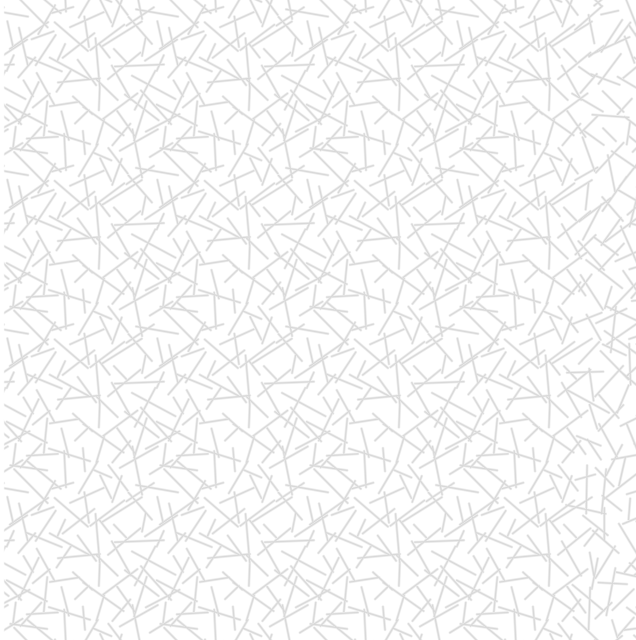
A Shadertoy shader for this pattern:

```glsl
// Pale grey pick-up sticks scattered on white. One thin straight stroke sits in
// each jittered cell; an 8 x 9 block of cells repeats as a tile, except for a
// free strip at the right. The nearest stroke gives the shade.

vec4 hash4(vec2 p) {
    vec4 q = fract(p.xyxy * vec4(0.1031, 0.1030, 0.0973, 0.1099) + 0.37);
    q += dot(q, q.wzxy + 33.33);
    return fract((q.xxyz + q.yzzw) * q.zywx);
}

float segmentDistance(vec2 p, vec2 axis, float halfLength) {
    float along = clamp(dot(p, axis), -halfLength, halfLength);
    return length(p - axis * along);
}

// Distance to the closest stroke among the surrounding cells
float strokeDistance(vec2 p) {
    const vec2 cellSize = vec2(0.0293, 0.02753);
    vec2 home = floor(p / cellSize);
    float nearest = 1.0;
    for (int j = -2; j <= 2; j++) {
        for (int i = -2; i <= 2; i++) {
            vec2 cell = home + vec2(i, j);
            vec2 id = cell.x < 31.0 ? mod(cell, vec2(8.0, 9.0)) : cell;
            vec4 rnd = hash4(id + 11.0);
            vec2 center = (cell + 0.5 + 0.65 * (rnd.xy - 0.5)) * cellSize;

            // Neighbours turn well apart, so strokes cross more than they align
            float angle = 2.4 * id.x + 4.6 * id.y + 1.2 * rnd.z;
            angle += 0.1 * sin(4.0 * angle); // fewer level and upright strokes
            float halfLength = mix(0.013, 0.039, rnd.w);
            vec2 axis = vec2(cos(angle), sin(angle));
            nearest = min(nearest, segmentDistance(p - center, axis, halfLength));
        }
    }
    return nearest;
}

void mainImage(out vec4 fragColor, in vec2 fragCoord) {
    vec2 p = fragCoord / iResolution.y;
    float pixel = 1.0 / iResolution.y;

    // Soft stroke edge, never narrower than a pixel
    float ink = 1.0 - smoothstep(-0.0002, max(0.0032, pixel), strokeDistance(p));

    // Blank margin at the left
    ink *= smoothstep(-pixel, pixel, p.x - 0.0065);

    vec3 paper = vec3(1.0);
    vec3 strokeGrey = vec3(0.845);
    fragColor = vec4(mix(paper, strokeGrey, ink), 1.0);
}
```
